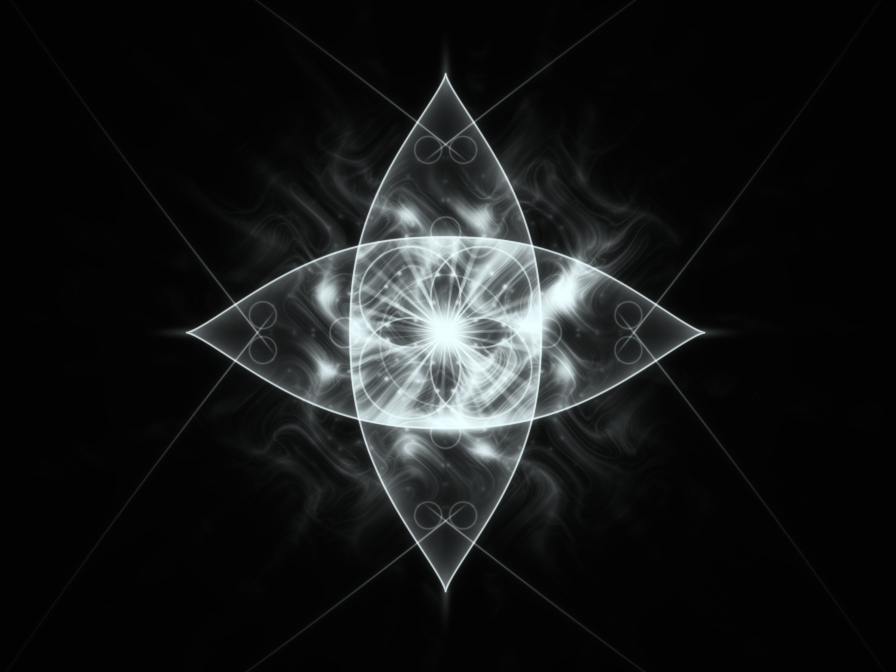
Write a Shadertoy shader that draws this background.

```glsl
// A glowing four-pointed star of two crossed leaves around a flower of light.
// The plane is folded into one eighth for outlines, rings and sparkles;
// layered sines give the veils, and unfolded glows break the symmetry.

#define CENTER vec2(-0.0035, 0.005)
#define LEAF_LENGTH 0.385
#define LEAF_WIDTH 0.142
#define PETAL 0.053
#define LINE_WIDTH 0.0015
#define RAY_DIR vec2(0.62, 0.785)
#define TINT vec3(0.93, 1.0, 1.01)
#define BACKGROUND vec3(0.008)

float gaussian(float d, float width) {
    return exp(-d * d / (width * width));
}

// Thin line with a soft halo, never thinner than a pixel
float glowLine(float d) {
    float width = max(LINE_WIDTH, 0.65 / iResolution.y);
    return gaussian(d, width) + 0.16 * exp(-abs(d) / 0.006);
}

float ring(vec2 p, vec2 middle, float radius) {
    return glowLine(length(p - middle) - radius);
}

vec2 hash2(vec2 cell) {
    return fract(sin(vec2(dot(cell, vec2(127.1, 311.7)),
                          dot(cell, vec2(269.5, 183.3)))) * 4375.85);
}

// Signed distance, positive inside a leaf with slightly drawn-out tips
float leafDistance(float along, float across) {
    float t = along / LEAF_LENGTH;
    if (t >= 1.0) return -length(vec2(along - LEAF_LENGTH, across));
    float rest = 1.0 - pow(t, 2.4);
    float halfWidth = LEAF_WIDTH * pow(rest, 1.3);
    float slope = 3.12 * LEAF_WIDTH / LEAF_LENGTH * pow(rest, 0.3) * pow(t, 1.4);
    return (halfWidth - across) / length(vec2(1.0, slope));
}

float leaf(float along, float across) {
    float d = leafDistance(along, across);
    float inside = smoothstep(-0.002, 0.002, d);
    float veil = inside * (0.055 + 0.20 * exp(-max(d, 0.0) / 0.018));
    return veil + 0.62 * glowLine(d);
}

// Folded filaments from warped, layered sines
float wisps(vec2 p) {
    float sum = 0.0, gain = 0.5;
    for (int i = 0; i < 4; i++) {
        p += 0.9 * sin(p.yx * 1.3 + float(i));
        float ridge = 1.0 - abs(sin(p.x + 0.5 * p.y));
        sum += gain * ridge * ridge;
        p = mat2(0.8, -0.6, 0.6, 0.8) * p * 1.7;
        gain *= 0.6;
    }
    return sum;
}

// Fine spokes from sines of whole frequencies
float spokes(float angle) {
    float wave = sin(angle * 17.0 + 2.0 * sin(angle * 5.0))
               + sin(angle * 31.0 + 1.0) + 0.7 * sin(angle * 53.0);
    return smoothstep(-0.6, 2.4, wave);
}

// Cellular noise: one small light per cell
float sparkles(vec2 p) {
    vec2 cell = floor(p), local = fract(p);
    float light = 0.0;
    for (int y = -1; y <= 1; y++)
    for (int x = -1; x <= 1; x++) {
        vec2 offset = vec2(x, y), seed = hash2(cell + offset);
        float d = length(offset + seed - local);
        light += seed.x * (gaussian(d, 0.10) + 0.25 * gaussian(d, 0.3));
    }
    return light;
}

// Line crossing the leaf near its tip and running outward
float outerRay(vec2 q, float fadeLength) {
    q -= vec2(0.28, 0.0);
    float s = dot(q, RAY_DIR);
    float bend = 0.05 * s * s;
    float d = q.x * RAY_DIR.y - q.y * RAY_DIR.x + bend;
    return glowLine(d) * smoothstep(-0.05, -0.01, s) * exp(-max(s, 0.0) / fadeLength);
}

void mainImage(out vec4 fragColor, in vec2 fragCoord) {
    vec2 p = (fragCoord - 0.5 * iResolution.xy) / iResolution.y - CENTER;
    vec2 q = abs(p);
    q = vec2(max(q.x, q.y), min(q.x, q.y));
    float r = length(p), angle = atan(p.y, p.x + 1e-5);
    float texture1 = wisps(p * 26.0), fan = spokes(angle);

    // Crossed leaves, outer rays and tip curls
    float light = leaf(q.x, q.y) + leaf(q.y, q.x);
    light += 0.34 * outerRay(q, 0.22) + 0.22 * outerRay(vec2(q.x, -q.y), 0.03);
    light += 0.16 * ring(q, vec2(0.272, 0.026), 0.02);
    light += 0.15 * gaussian(q.y, 0.006) * gaussian(q.x - LEAF_LENGTH, 0.035);

    // Smoke around the star
    float smoke = 0.3 + 2.4 * texture1;
    light += 0.30 * smoke * gaussian(length(q - vec2(0.172, 0.05)), 0.045);
    light += 0.55 * gaussian(length(q - vec2(0.174, 0.057)), 0.014);
    light += 0.11 * smoke * gaussian(length(q - vec2(0.215, 0.14)), 0.075);
    light += (0.02 + 0.17 * fan * texture1) * exp(-r * r * 9.0) * smoothstep(0.1, 0.25, r);

    // Heart: veils, spokes and the four rings that form the petals
    float inner = smoothstep(-0.002, 0.004, leafDistance(q.y, q.x));
    float petalRadius = PETAL * sqrt(2.0);
    float petal = smoothstep(0.003, -0.003, length(q - PETAL * vec2(1, -1)) - petalRadius);
    float heart = 0.06 + 0.85 * texture1 + 1.1 * fan * exp(-r / 0.07);
    light += inner * heart * (1.0 - 0.55 * petal);
    light += 0.34 * (ring(q, vec2(PETAL), petalRadius)
                   + ring(q, PETAL * vec2(1, -1), petalRadius));
    light += 0.16 * ring(p, vec2(0.0, -0.012), 0.098);
    light += 0.18 * ring(q, vec2(0.15, 0.0), 0.022);
    light += 0.8 * sparkles(q * 34.0) * gaussian(r, 0.16);
    light += 0.5 * gaussian(length((q - vec2(0.13, 0.0)) * vec2(1.0, 0.7)), 0.022);
    light += 1.6 * gaussian(r, 0.027) + 0.5 * exp(-r / 0.035);

    // Uneven lights: right flare with its plume, lower arc and cloud
    vec2 flare = mat2(0.74, -0.67, 0.67, 0.74) * (p - vec2(0.155, 0.042));
    light += (0.9 + texture1) * gaussian(length(flare / vec2(0.053, 0.019)), 1.0);
    light += 0.5 * smoke * gaussian(length((flare - vec2(0.06, 0.0)) / vec2(0.08, 0.03)), 1.0) * 0.6;
    float lowerArc = leafDistance(abs(p.x), -p.y);
    light += 0.7 * step(p.y, 0.0) * gaussian(lowerArc - 0.006, 0.012) * gaussian(p.x - 0.025, 0.08);
    light += 0.5 * smoke * gaussian(length(p - vec2(0.065, -0.07)), 0.04);

    // Soft shoulder keeps highlights white
    float value = light < 0.6 ? light : 1.0 - 0.4 * exp(-(light - 0.6) / 0.4);
    fragColor = vec4(clamp(BACKGROUND + TINT * value, 0.0, 1.0), 1.0);
}
```
